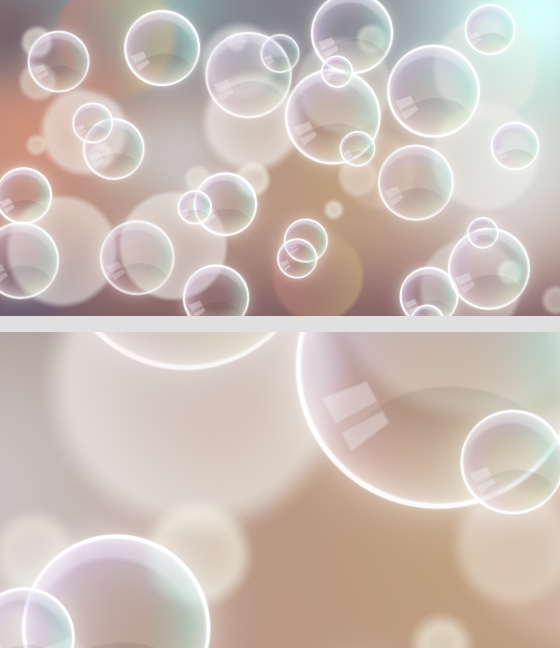
Top: the whole. Bottom: its middle third, enlarged.
Write a Shadertoy shader that draws this background.

```glsl
// Translucent soap bubbles floating over a warm, out-of-focus backdrop.
// Layers: broad colour glows, jittered soft light discs, then a staggered
// grid of bubbles with iridescent film, bright rims and small satellites.

vec4 hash4(float n) {
    vec4 p = fract(n * vec4(.1031, .1030, .0973, .1099));
    p += dot(p, p.wzxy + 33.33);
    return fract((p.xxyz + p.yzzw) * p.zywx);
}

vec3 addGlow(vec3 col, vec3 tint, vec2 offset, float radius) {
    return mix(col, tint, exp(-dot(offset, offset) / (radius * radius)));
}

vec3 backdrop(vec2 p, float aspect) {
    vec2 q = vec2(p.x / aspect * 1.78, p.y);
    vec3 col = mix(vec3(.53, .40, .41), vec3(.71, .57, .52), smoothstep(-.05, .32, p.y));
    col = mix(col, vec3(.52, .51, .54), smoothstep(.52, .88, p.y));
    col = addGlow(col, vec3(.80, .58, .50), q - vec2(.10, .58), .25);
    col = addGlow(col, vec3(.74, .62, .50), q - vec2(1.10, .44), .24);
    col = addGlow(col, vec3(.78, .76, .75), q - vec2(.57, .50), .20);
    col = addGlow(col, vec3(.85, .84, .84), q - vec2(1.62, .46), .30);
    col = addGlow(col, vec3(.58, .73, .71), q - vec2(.46, 1.08), .24);
    col = addGlow(col, vec3(.49, .42, .44), q - vec2(.02, .90), .14);
    col = addGlow(col, vec3(.43, .38, .46), q - vec2(.06, -.04), .19);
    return addGlow(col, vec3(.84, .98, .95), q - vec2(1.70, .96), .38);
}

// Disc of defocused light, with a slightly brighter border
float softDisc(float d, float radius, float blur) {
    float body = 1. - smoothstep(radius - blur, radius + blur, d);
    return body * (.75 + .25 * smoothstep(.2, 1., d / radius));
}

vec3 addBokeh(vec3 col, vec2 p, float aspect) {
    for (int i = 0; i < 12; i++) {
        vec4 h = hash4(float(i) + 23.7);
        vec2 cell = vec2(i % 4, i / 4);
        vec2 center = (cell + .15 + .7 * h.xy) / vec2(4, 3) * vec2(aspect, 1);
        float warm = step(.5, h.z) * (1. - smoothstep(.55, .8, center.x / aspect));
        vec3 rose = mix(vec3(.76, .54, .49), vec3(.80, .72, .53), smoothstep(-.1, .16, p.x - center.x));
        vec3 tint = mix(vec3(.92, .91, .89), rose, warm);
        float disc = softDisc(length(p - center), mix(.10, .19, h.w), mix(.008, .022, h.x));
        col = mix(col, tint, disc * mix(.38, .68, h.y));
    }
    // Small bright lights
    for (int i = 0; i < 13; i++) {
        vec4 h = hash4(float(i) + 71.3);
        vec2 center = fract(h.xy + float(i) * vec2(.755, .570)) * vec2(aspect, 1);
        float spot = softDisc(length(p - center), mix(.025, .06, h.z), .012);
        col = mix(col, vec3(.94, .94, .89), spot * mix(.3, .7, h.w));
    }
    return col;
}

vec3 addBubble(vec3 col, vec2 offset, float radius, float strength) {
    vec2 u = offset / radius;
    float d = length(u);
    float aa = 1.2 / (iResolution.y * radius);
    float inside = 1. - smoothstep(1. - aa, 1. + aa, d);

    // Halo outside the shell
    float halo = exp(-max(d - 1., 0.) * radius * 60.) * (1. - inside);
    col = mix(col, vec3(.97), halo * .4 * strength);

    // Thin-film tints: lavender, mint, then peach and yellow below
    vec3 film = mix(vec3(.82, .74, .87), vec3(.67, .88, .83), smoothstep(-.4, .8, u.x - .3 * u.y));
    vec3 lower = mix(vec3(.88, .76, .79), vec3(.87, .90, .77), smoothstep(-.6, .5, u.x));
    film = mix(film, lower, 1. - smoothstep(-.8, .1, u.y));
    film = mix(film, vec3(.95), .5 * smoothstep(.7, 1., d));
    col = mix(col, film, inside * (.1 + .55 * smoothstep(.25, .98, d)) * strength);

    // Reflected horizon and pale upper crescent
    float dome = length((u - vec2(.08, -.72)) * vec2(.75, 1));
    col *= 1. - .07 * inside * (1. - smoothstep(.56, .59, dome)) * smoothstep(-.8, -.1, u.y);
    float cap = smoothstep(.83, .91, length(u + vec2(.05, .12))) * smoothstep(.0, .7, u.y);
    col = mix(col, vec3(.95, .94, .97), cap * inside * .35 * strength);

    // Two-pane window reflection
    vec2 w = vec2(dot(u, vec2(-.88, -.48)), dot(u, vec2(.48, -.88)));
    vec2 edge = abs(w - vec2(.66, .02)) - vec2(.16, .19 + .15 * (w.x - .7));
    float pane = 1. - smoothstep(-.01, .01 + aa, max(edge.x, edge.y));
    pane *= mix(.3, 1., smoothstep(.03, .05, abs(w.y - .05)));
    col = mix(col, vec3(.96), pane * inside * .42 * strength);

    // Fresnel glow and crisp rim, strongest along one diagonal
    float diagonal = abs(dot(u, vec2(.6, .8))) / max(d, .01);
    float fresnel = pow(min(d, 1.), 13.) * mix(.35, .65, diagonal);
    float rimWidth = .013 + aa * .6;
    float rim = exp(-pow((d - .98) / rimWidth, 2.)) * mix(.6, 1., diagonal);
    return mix(col, vec3(1), clamp(fresnel * inside + rim * .9, 0., 1.) * strength);
}

void mainImage(out vec4 fragColor, in vec2 fragCoord) {
    vec2 p = fragCoord / iResolution.y;
    float aspect = iResolution.x / iResolution.y;
    vec3 col = addBokeh(backdrop(p, aspect), p, aspect);

    for (int i = 0; i < 18; i++) {
        vec4 h = hash4(float(i) + 5.9);
        vec4 k = hash4(float(i) + 47.1);
        vec2 cell = vec2(i % 6, i / 6);
        cell.y += .35 * (mod(cell.x, 2.) - .5);
        vec2 center = (cell + .2 + .6 * h.xy) / vec2(6, 3) * vec2(aspect, 1);
        float radius = mix(.065, .162, h.z);
        float strength = mix(.65, 1., h.w);
        col = addBubble(col, p - center, radius, strength);

        // Some bubbles carry a small companion near their rim
        if (k.x > .45) {
            float angle = 6.2832 * k.y;
            vec2 small = center + radius * mix(.8, 1.1, k.z) * vec2(cos(angle), sin(angle));
            col = addBubble(col, p - small, mix(.042, .066, k.w), strength);
        }
    }
    // Gentle contrast grade
    vec3 middle = vec3(.72, .69, .67);
    fragColor = vec4(clamp(middle + (col - middle) * 1.08, 0., 1.), 1);
}
```
